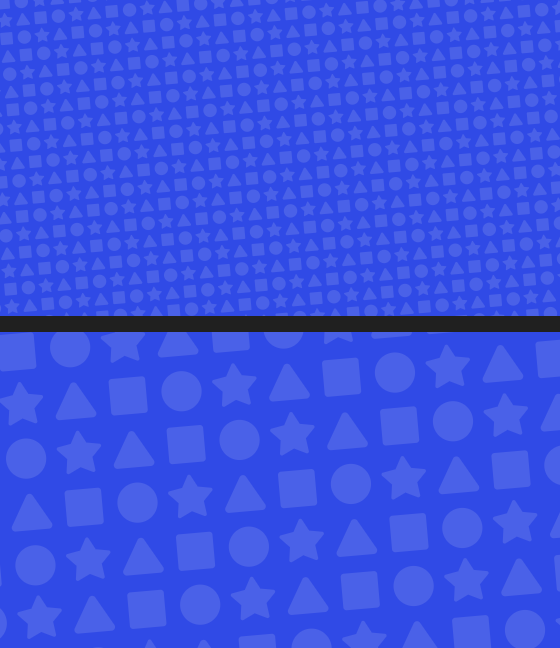
Top, the full canvas; bottom, a detail of the centre.
Reproduce this pattern procedurally as a Shadertoy shader.

```glsl
const float PI = 3.14159265;
const float TILT = radians(5.0);
const float CELL_SIZE = 0.0565;              // in canvas heights
const vec2 GRID_ORIGIN = vec2(0.0308, 0.7653);
const vec3 BACKGROUND = vec3(0.19, 0.29, 0.90);
const vec3 SHAPE_COLOR = vec3(0.29, 0.38, 0.91);

// Distance to a segment, positive on its left side
float signedEdge(vec2 p, vec2 a, vec2 b) {
    vec2 edge = b - a, d = p - a;
    float t = clamp(dot(d, edge) / dot(edge, edge), 0.0, 1.0);
    float side = edge.x * d.y - edge.y * d.x;
    return length(d - edge * t) * (side < 0.0 ? -1.0 : 1.0);
}

float circle(vec2 p, float radius) {
    return length(p) - radius;
}

float roundedSquare(vec2 p, float halfSide, float corner) {
    vec2 q = abs(p) - halfSide + corner;
    return length(max(q, 0.0)) + min(max(q.x, q.y), 0.0) - corner;
}

float roundedTriangle(vec2 p, vec2 halfSize, float corner) {
    p.x = abs(p.x);
    vec2 base = vec2(halfSize.x, -halfSize.y);
    float slant = signedEdge(p, vec2(0.0, halfSize.y), base);
    float bottom = signedEdge(p, base, vec2(0.0, -halfSize.y));
    return max(slant, bottom) - corner;
}

float roundedStar(vec2 p, float tipRadius, float valleyRadius, float corner) {
    float halfSector = PI / 5.0;
    float angle = abs(mod(atan(p.x, p.y) + halfSector, 2.0 * halfSector) - halfSector);
    vec2 q = length(p) * vec2(sin(angle), cos(angle));
    vec2 valley = valleyRadius * vec2(sin(halfSector), cos(halfSector));
    return signedEdge(q, vec2(0.0, tipRadius), valley) - corner;
}

// Each row cycles circle, star, triangle, square from its own starting shape
int shapeKind(vec2 cell) {
    int rowStart[6] = int[6](0, 2, 3, 1, 3, 2);
    int start = rowStart[int(mod(cell.y + 0.5, 6.0))];
    return int(mod(cell.x + float(start) + 0.5, 4.0));
}

float shapeDistance(vec2 p, int kind) {
    if (kind == 0) return circle(p, 0.375);
    if (kind == 1) return roundedStar(p, 0.40, 0.21, 0.035);
    if (kind == 2) return roundedTriangle(p, vec2(0.31, 0.27), 0.07);
    return roundedSquare(p, 0.342, 0.06);
}

void mainImage(out vec4 fragColor, in vec2 fragCoord) {
    // Tilted square grid, with rows counted downwards
    vec2 p = (fragCoord / iResolution.y - GRID_ORIGIN) / CELL_SIZE;
    vec2 along = vec2(cos(TILT), sin(TILT));
    vec2 grid = vec2(dot(p, along), dot(p, vec2(-along.y, along.x)));
    vec2 nearest = floor(grid + 0.5);
    vec2 cell = vec2(nearest.x, -nearest.y);

    // Antialiased shape over the flat ground
    float pixel = 1.0 / (iResolution.y * CELL_SIZE);
    float dist = shapeDistance(grid - nearest, shapeKind(cell));
    float coverage = clamp(0.5 - dist / pixel, 0.0, 1.0);
    fragColor = vec4(mix(BACKGROUND, SHAPE_COLOR, coverage), 1.0);
}
```
